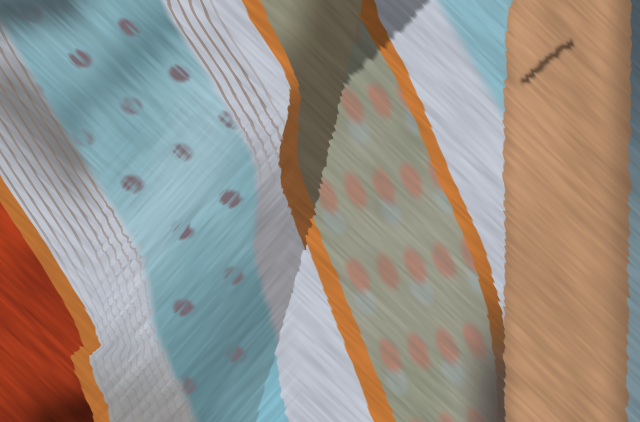
This texture is drawn by a Shadertoy shader. Its source:

```glsl
// Draped woven cloths side by side: red, striped white, blue, sage and tan.
// Spline edges layer the panels from back to front; skewed lattices place the
// motifs, and stretched noise adds brush strokes that also fray the edges.

float hash(vec2 p) { return fract(sin(dot(p, vec2(127.1, 311.7))) * 43758.5); }

float noise(vec2 p) {
  vec2 i = floor(p), f = fract(p);
  f *= f * (3. - 2. * f);
  return mix(mix(hash(i), hash(i + vec2(1, 0)), f.x),
             mix(hash(i + vec2(0, 1)), hash(i + 1.), f.x), f.y);
}

// Noise drawn out along one direction, like bristle marks
float bristle(vec2 p, float angle) {
  vec2 dir = vec2(cos(angle), sin(angle));
  vec2 q = vec2(dot(p, dir), dot(p, vec2(-dir.y, dir.x)));
  return .6 * noise(q * vec2(14, 170)) + .4 * noise(q * vec2(9, 75) + 31.);
}

// Catmull-Rom curve: x of an edge through six evenly spaced heights
float edge(float y, float k[6]) {
  float t = clamp(y, 0., .9999) * 5.;
  int i = int(t);
  t -= float(i);
  float a = k[max(i - 1, 0)], b = k[i], c = k[i + 1], d = k[min(i + 2, 5)];
  return b + .5 * t * (c - a + t * (2.*a - 5.*b + 4.*c - d + t * (3.*(b - c) + d - a)));
}

float cover(float d) {
  float w = max(.0025, .8 / iResolution.y);
  return smoothstep(-w, w, d);
}

// Soft ridge of light or shade along a segment
float ridge(vec2 p, vec2 a, vec2 b, float r) {
  vec2 v = b - a;
  float d = length(p - a - v * clamp(dot(p - a, v) / dot(v, v), 0., 1.)) / r;
  return exp(-d * d);
}

// Oval motifs on a skewed lattice spanned by u and v
float motif(vec2 p, vec2 origin, vec2 u, vec2 v, vec2 size) {
  vec2 f = fract(inverse(mat2(u, v)) * (p - origin) + .5) - .5;
  return 1. - smoothstep(.55, 1.15, length(f / size));
}

float threads(float s) { return 1. - smoothstep(.06, .2, abs(fract(s) - .5)); }

void mainImage(out vec4 fragColor, in vec2 fragCoord) {
  // Height is one unit; y is measured downward from the top
  vec2 p = vec2(fragCoord.x, iResolution.y - fragCoord.y) / iResolution.y;
  float rising = smoothstep(.25, .6, p.y + .2 * p.x) * smoothstep(.74, .64, p.x)
               * smoothstep(.18, .3, p.x);
  float stroke = mix(bristle(p, .76), bristle(p, -.85), rising);
  p += mix(vec2(.7), vec2(.7, -.7), rising) * (stroke - .5) * .02;
  float x = p.x, y = p.y, cloudy = noise(p * 9.);
  vec3 white = vec3(.73, .75, .79), orange = vec3(.75, .46, .22);

  // Sage panel with rose ovals and pale flecks
  vec2 u = vec2(.067, -.012), v = vec2(.075, .19);
  vec3 col = mix(vec3(.55, .56, .49), vec3(.6, .6, .54), cloudy);
  col = mix(col, vec3(.59, .64, .66), .5 * motif(p, vec2(.85, .31), 2. * u, v, vec2(.2)));
  col = mix(col, vec3(.68, .45, .39),
            (.45 + .35 * stroke) * motif(p, vec2(.775, .464), u, v, vec2(.37, .25)));

  // Lower orange border, white wedge and cyan corner
  col = mix(col, orange, cover(.534 + .405 * y - x));
  vec3 wedge = mix(white, vec3(.5, .7, .76), cover(.482 + .2 * y - x));
  col = mix(col, wedge, cover(.507 + .38 * y - x));

  // Right orange border, white panel and blue corner
  float borderL = edge(y, float[6](.84, .945, 1.03, 1.115, 1.165, 1.18));
  float borderR = edge(y, float[6](.885, .98, 1.063, 1.15, 1.198, 1.2));
  col = mix(col, orange * (1. - .25 * smoothstep(.55, .8, y)), cover(x - borderL));
  vec3 side = mix(white, vec3(.53, .69, .74), smoothstep(-.02, .02, x - 1.037 - .57 * y));
  col = mix(col, side, cover(x - borderR));
  col = mix(col, vec3(.31, .28, .27), .9 * smoothstep(1.07, 1.19, x) * smoothstep(.68, .95, y));
  col *= 1. - .4 * smoothstep(-.012, .012, 1. - .98 * x - y);

  // Front cloth: shaded underside with its orange border
  float fold = edge(y, float[6](.86, .814, .769, .719, .662, .609));
  float hemL = edge(y, float[6](.573, .684, .662, .723, .76, .76));
  float hemR = edge(y, float[6](.62, .706, .71, .79, .8, .8));
  vec3 front = mix(vec3(.37, .34, .28), vec3(.54, .54, .46),
                   smoothstep(.79, .67, x + .25 * y) * smoothstep(.22, .05, y));
  vec3 hem = mix(orange, vec3(.5, .32, .18), smoothstep(.15, .27, y));
  front = mix(front, hem, cover(hemR - x));

  // Striped white band, dimming toward the lower fold
  float bandL = edge(y, float[6](.385, .504, .603, .603, .656, .7));
  vec3 band = mix(white, vec3(.56, .56, .58), smoothstep(.25, .55, y));
  float weave = threads((x - bandL) / .026) * smoothstep(.14, .09, x - bandL);
  band = mix(band, vec3(.52, .43, .37), .65 * weave * smoothstep(.5, .2, y));
  front = mix(front, band, cover(hemL - x));

  // Blue field: slanting folds and small woven marks
  vec3 blue = mix(vec3(.46, .62, .66), vec3(.55, .7, .74), cloudy), dusk = vec3(.36, .49, .52);
  blue = mix(blue, vec3(.63, .75, .79), .8 * ridge(p, vec2(.34, .56), vec2(.53, .25), .1));
  blue = mix(blue, dusk, .65 * ridge(p, vec2(.16, .28), vec2(.41, .05), .055));
  blue = mix(blue, dusk, .85 * ridge(p, vec2(.45, .97), vec2(.63, .72), .14));
  float mark = motif(p, vec2(.316, .435), vec2(.115, -.075), vec2(.119, .109), vec2(.18));
  blue = mix(blue, vec3(.45, .39, .42), mark * smoothstep(.25, .75, stroke));
  front = mix(front, blue, smoothstep(-.012, .012, bandL - x));

  // Left white band with brown threads and broad shadows
  float notch = .035 * smoothstep(.815, .85, y) * smoothstep(1., .86, y);
  float blueL = edge(y, float[6](-.01, .09, .213, .332, .375, .464));
  float trimR = edge(y, float[6](-.28, -.14, -.01, .122, .233, .263)) - notch;
  vec3 sash = mix(white, vec3(.57), smoothstep(.72, 1., y));
  sash = mix(sash, vec3(.44), .85 * ridge(p, vec2(.02, .22), vec2(.18, .37), .085));
  float warp = threads(9. * (x - trimR) / (blueL - trimR));
  sash = mix(sash, vec3(.5, .42, .36), warp * mix(.55, .14, smoothstep(.5, .68, y)));
  front = mix(front, sash, smoothstep(-.015, .015, blueL - x));
  front = mix(front, vec3(.29, .34, .36), .85 * ridge(p, vec2(-.05, .03), vec2(.14, 0), .06));

  // Orange trim and red cloth
  front = mix(front, orange * .94, cover(trimR - x));
  vec3 red = mix(vec3(.5, .17, .1), vec3(.73, .27, .13), mix(cloudy, stroke, .4));
  red *= 1. - .5 * ridge(p, vec2(.12, 1), vec2(.22, .97), .06);
  front = mix(front, red, cover(trimR - .042 - x));
  col = mix(col, front, cover(fold - x));

  // Tan drape with upright folds and creases, then the shaded gap beyond
  vec3 drape = vec3(.7, .54, .41) * (.95 + .12 * noise(p * vec2(16, 3)));
  drape *= 1. - .22 * smoothstep(1.42, 1.5, x) - .1 * smoothstep(1.23, 1.19, x)
         - .45 * ridge(p, vec2(1.24, .19), vec2(1.35, .1), .008);
  col = mix(col, drape, cover(x - 1.195 - .015 * exp(-12. * y)));
  vec3 gap = mix(vec3(.29, .34, .37), vec3(.46, .54, .57), smoothstep(0., .7, y));
  col = mix(col, gap, cover(x - 1.496 + .01 * y));
  fragColor = vec4(col * (.91 + .18 * stroke), 1);
}
```
